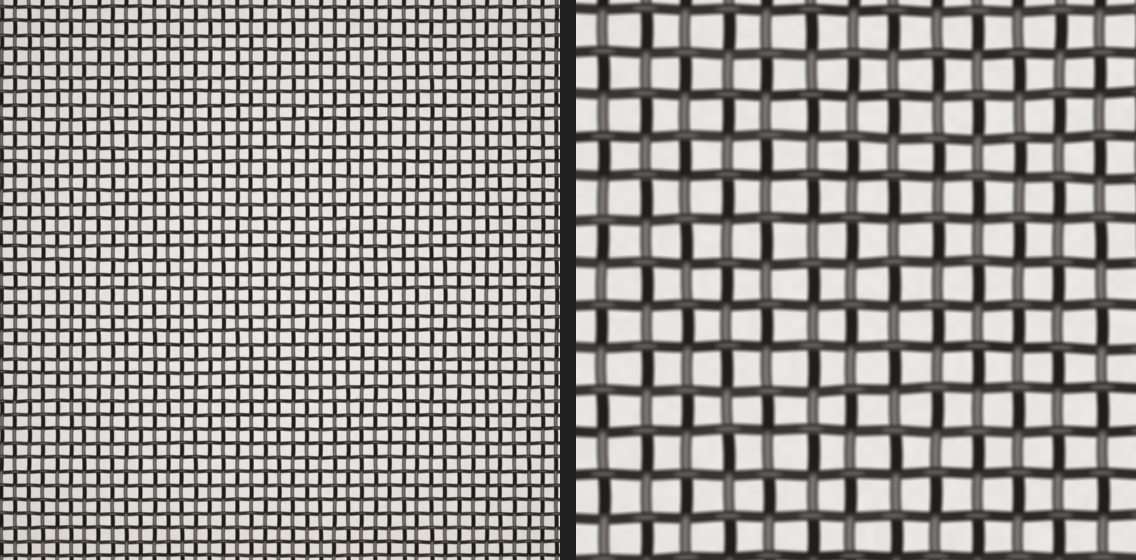
Left, the full canvas; right, a detail of the centre.
Write a WebGL 1 fragment shader that draws this texture.

```glsl
precision highp float;
// Plain-weave wire mesh over a pale, softly vignetted backing.
// Each wire is a distance band around a slightly wandering centre line; the
// weave parity picks which wire lies on top and which slopes catch the light.

uniform vec2 u_resolution;

#define REPEATS vec2(40.4, 39.8)   // wires across and up the canvas
#define PHASE vec2(0.12, 0.31)     // position of the first wires, in cells
#define WARP_HALF 0.138            // half width of vertical wires, in cells
#define WEFT_HALF 0.122            // half width of horizontal wires, in cells
#define SOFTNESS 0.075             // edge blur, in cells
#define WANDER 0.11                // drift of the wires, in cells
#define GRAIN 0.025                // fine mottling of the backing
#define BACKING vec3(0.905, 0.897, 0.887)
#define WIRE_DARK vec3(0.125, 0.115, 0.10)
#define WIRE_MID vec3(0.25, 0.235, 0.225)
#define WIRE_LIGHT vec3(0.47, 0.45, 0.44)

const float PI = 3.14159265;

float hash(vec2 p) {
    vec3 q = fract(vec3(p.xyx) * 0.1031);
    q += dot(q, q.yzx + 33.33);
    return fract((q.x + q.y) * q.z);
}

float noise(vec2 p) {
    vec2 i = floor(p), f = fract(p);
    f = f * f * (3.0 - 2.0 * f);
    return mix(mix(hash(i), hash(i + vec2(1.0, 0.0)), f.x),
               mix(hash(i + vec2(0.0, 1.0)), hash(i + 1.0), f.x), f.y);
}

// Sideways offset of one wire at a distance along it.
float wander(float wire, float along, float seed) {
    float base = hash(vec2(wire + 7.0, seed)) - 0.5;
    float drift = noise(vec2(along * 0.22 + 20.0, wire * 17.0 + seed)) - 0.5;
    return WANDER * (0.7 * base + drift);
}

// Soft coverage of a band around a centre line.
float band(float offset, float halfWidth, float blur) {
    return 1.0 - smoothstep(halfWidth - blur, halfWidth + blur, abs(offset));
}

void main() {
    vec2 uv = gl_FragCoord.xy / u_resolution;
    vec2 cell = uv * REPEATS - PHASE;
    vec2 wire = floor(cell + 0.5);
    vec2 pixel = REPEATS / u_resolution;
    vec2 blur = max(vec2(SOFTNESS), 0.7 * pixel);

    // Offsets from the nearest vertical (x) and horizontal (y) centre lines
    vec2 offset = cell - wire;
    offset.x -= wander(wire.x, cell.y, 11.0);
    offset.y -= wander(wire.y, cell.x, 53.0);

    // Height and slope of the interlacing wires
    float warpSlope = sin(PI * (cell.y + wire.x));
    float weftHeight = -cos(PI * (cell.x + wire.y));
    offset.x -= 0.02 * warpSlope;
    offset.y -= 0.018 * weftHeight;

    // Vertical wires: black on one slope, lit along the core on the other
    float shadow = smoothstep(-0.45, 0.45, warpSlope);
    float core = 1.0 - smoothstep(0.0, WARP_HALF, abs(offset.x));
    vec3 warpLit = mix(WIRE_MID, WIRE_LIGHT, 0.25 + 0.75 * core);
    vec3 warpColor = mix(warpLit, WIRE_DARK, shadow);
    float warp = band(offset.x, WARP_HALF + 0.012 * (shadow - 0.5), blur.x);

    // Horizontal wires: mostly dark, with a glint where they rise
    float glint = smoothstep(0.35, 1.0, weftHeight);
    glint *= 1.0 - smoothstep(0.0, WEFT_HALF, abs(offset.y));
    float tone = noise(vec2(cell.x * 0.3, wire.y * 13.0 + 5.0));
    vec3 weftColor = mix(WIRE_DARK, WIRE_MID, 0.25 + 0.7 * tone);
    weftColor = mix(weftColor, WIRE_LIGHT, 0.6 * glint);
    float weft = band(offset.y, WEFT_HALF, blur.y);

    // Backing with fine mottling
    float mottling = noise(cell * 5.0 + 40.0) - 0.5;
    vec3 color = BACKING + GRAIN * mottling;

    // Layer the wires by the parity of their crossing
    float warpOnTop = step(0.0, cos(PI * (wire.x + wire.y)));
    vec3 warpLast = mix(mix(color, weftColor, weft), warpColor, warp);
    vec3 weftLast = mix(mix(color, warpColor, warp), weftColor, weft);
    color = mix(weftLast, warpLast, warpOnTop);

    // Vignette, with a faint warmth towards the bottom
    vec2 fromCentre = uv - vec2(0.53, 0.48);
    color *= 1.01 - 0.16 * dot(fromCentre, fromCentre);
    color *= mix(vec3(1.0, 0.985, 0.975), vec3(1.0), smoothstep(0.0, 0.25, uv.y));
    gl_FragColor = vec4(color, 1.0);
}
```
